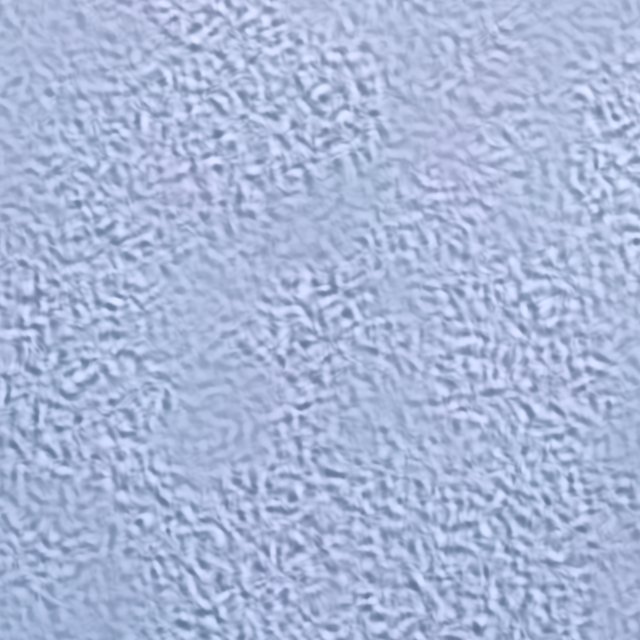
Reproduce this texture procedurally as a three.js fragment shader.

```glsl
// Pale blue frosted surface with short, wavy, slanting grains in soft patches.
varying vec2 vUv;

#define BASE_COLOR vec3(0.665, 0.718, 0.850)
#define GRAIN_COLOR vec3(0.074, 0.070, 0.071)
#define LIGHT_SLOPE vec3(0.050, 0.036, 0.028)
#define CELLS 33.0
#define WAVES_PER_CELL 1.15
#define GRAIN_NORMAL 0.98
#define ANGLE_SPREAD 2.3
#define FINE_SHARE 0.30
#define DARK_SKEW 0.10
#define PATCHES 6.0
#define TINT 0.022

const float TAU = 6.28318;

float hash(vec2 p) {
  return fract(sin(dot(p, vec2(127.1, 311.7))) * 43758.5453);
}

float valueNoise(vec2 p) {
  vec2 cell = floor(p);
  vec2 f = fract(p);
  f = f * f * (3.0 - 2.0 * f);
  float low = mix(hash(cell), hash(cell + vec2(1.0, 0.0)), f.x);
  float high = mix(hash(cell + vec2(0.0, 1.0)), hash(cell + vec2(1.0)), f.x);
  return mix(low, high, f.y);
}

// Two octaves of value noise, centred on zero
float cloud(vec2 p) {
  return 0.65 * valueNoise(p) + 0.35 * valueNoise(p * 2.1 + 17.3) - 0.5;
}

// Sum of scattered wave packets, three per cell, with about unit deviation
float waveGrain(vec2 p, float normalAngle) {
  vec2 home = floor(p);
  float sum = 0.0;
  for (int j = -1; j <= 1; j++) {
    for (int i = -1; i <= 1; i++) {
      vec2 cell = home + vec2(float(i), float(j));
      for (int k = 0; k < 3; k++) {
        vec2 seed = cell + 91.7 * float(k + 1);
        vec2 center = cell + vec2(hash(seed), hash(seed + 37.2));
        vec2 d = p - center;
        float window = max(1.0 - dot(d, d), 0.0);
        float angle = normalAngle + ANGLE_SPREAD * (hash(seed + 5.9) - 0.5);
        float frequency = WAVES_PER_CELL * mix(0.75, 1.3, hash(seed + 71.4));
        float phase = hash(seed + 13.6);
        float wave = dot(d, vec2(cos(angle), sin(angle))) * frequency + phase;
        sum += window * window * window * cos(TAU * wave);
      }
    }
  }
  return sum * 1.22;
}

void main() {
  // Slight bending and turning of the grain from place to place
  vec2 bend = vec2(cloud(vUv * 24.0), cloud(vUv * 24.0 + 53.0));
  vec2 p = vUv + 0.012 * bend;
  float normalAngle = GRAIN_NORMAL + 0.9 * cloud(vUv * 5.0 + 31.0);

  // Main grain with finer detail
  float grain = waveGrain(p * CELLS, normalAngle);
  grain += FINE_SHARE * waveGrain(p * CELLS * 1.9 + 40.5, normalAngle);
  grain /= sqrt(1.0 + FINE_SHARE * FINE_SHARE);

  // Darker strokes are stronger; extremes level off softly
  grain -= DARK_SKEW * (grain * grain - 1.0);
  grain *= 1.12 * inversesqrt(1.0 + 0.12 * grain * grain);

  // Faded and crisp patches
  float patchiness = cloud(vUv * PATCHES + 8.0);
  float contrast = mix(0.5, 1.25, smoothstep(-0.3, 0.12, patchiness));

  // Broad light towards the upper right, with faint warm and cool areas
  float light = 0.6 * vUv.x + 1.4 * vUv.y - 1.0;
  float shade = 0.04 * cloud(vUv * 4.0 + 62.0);
  float warmth = cloud(vUv * 7.0 + 23.0);
  vec3 color = BASE_COLOR + LIGHT_SLOPE * light + shade;
  color += TINT * warmth * vec3(1.0, -0.6, 0.2);
  color += GRAIN_COLOR * grain * contrast;

  gl_FragColor = vec4(clamp(color, 0.0, 1.0), 1.0);
}
```
